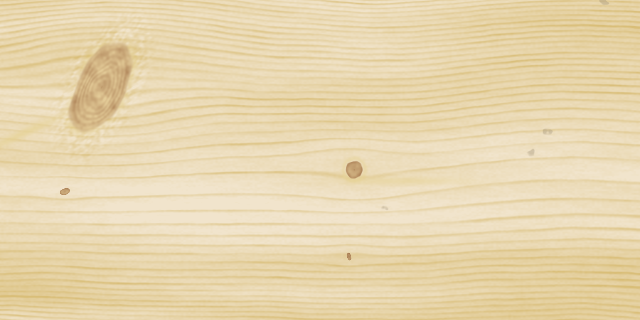
Write a Shadertoy shader that draws this texture.

```glsl
// Pale pine board with fine horizontal grain, one large oval knot and small knots.

const vec3 EARLYWOOD = vec3(0.937, 0.882, 0.772);
const vec3 LATEWOOD = vec3(0.862, 0.762, 0.510);
const vec3 KNOT_TAN = vec3(0.850, 0.740, 0.545);
const vec3 KNOT_BROWN = vec3(0.640, 0.460, 0.300);
const vec3 RESIN = vec3(0.900, 0.820, 0.560);
const vec3 SMUDGE = vec3(0.600, 0.540, 0.430);

const vec2 BIG_KNOT = vec2(0.318, 0.727);
const vec2 BIG_RADII = vec2(0.155, 0.074);
const float BIG_ANGLE = 1.09;
const vec2 SMALL_KNOT = vec2(1.107, 0.469);
const vec2 LEFT_PIN = vec2(0.203, 0.401);
const vec2 LOW_PIN = vec2(1.091, 0.198);

const float PITH_HEIGHT = 0.45;     // where the rings are widest
const float RING_DENSITY = 14.0;    // rings per canvas height at the pith
const float RING_CROWDING = 52.0;   // growth of density away from it
const float LINE_WIDTH = 0.0065;
const float LINE_STRENGTH = 0.50;
const float SHADE_STRENGTH = 0.20;  // slow darkening before each line
const float BAND_STRENGTH = 0.50;
const float FIBRE_STRENGTH = 0.15;
const float GRIT_STRENGTH = 0.14;
const int SMUDGE_COUNT = 4;

float hash(vec2 p) {
    vec3 q = fract(vec3(p.xyx) * 0.1031);
    q += dot(q, q.yzx + 33.33);
    return fract((q.x + q.y) * q.z);
}

float noise(vec2 p) {
    vec2 i = floor(p), f = fract(p);
    f = f * f * (3.0 - 2.0 * f);
    return mix(mix(hash(i), hash(i + vec2(1, 0)), f.x),
               mix(hash(i + vec2(0, 1)), hash(i + vec2(1, 1)), f.x), f.y);
}

// Noise centred on zero
float wobble(vec2 p) { return noise(p) - 0.5; }

// Vertical shift that makes the grain part around a knot
float part(vec2 p, vec2 centre, vec2 reach, float push) {
    vec2 q = (p - centre) / reach;
    return -push * (p.y - centre.y) * exp(-dot(q, q));
}

// Distance from a knot in units of its radii
float knotRadius(vec2 p, vec2 centre, vec2 radii, float angle) {
    vec2 q = p - centre;
    float c = cos(angle), s = sin(angle);
    q = vec2(c * q.x + s * q.y, c * q.y - s * q.x) / radii;
    return length(q) + 0.18 * wobble(q * 2.5 + 7.0);
}

// Growth rings inside a knot, with a brown rim and mottled wood
vec3 drawKnot(vec3 col, vec2 p, float r, float rings, float darkness) {
    float ring = 0.5 + 0.5 * cos(r * rings * 6.2832);
    float rim = smoothstep(0.60, 0.98, r);
    float heart = 1.0 - smoothstep(0.04, 0.16, r);
    float brown = darkness + 0.16 * ring + 0.36 * rim * noise(p * 22.0);
    brown += 0.30 * heart + 0.40 * wobble(p * 45.0) + 0.25 * wobble(p * 110.0);
    vec3 wood = mix(KNOT_TAN, KNOT_BROWN, clamp(brown, -0.2, 1.0));
    return mix(col, wood, 1.0 - smoothstep(0.9, 1.08, r));
}

// Tone of the grain: 0 is pale earlywood, 1 is dark latewood
float grainTone(vec2 p) {
    float v = p.y;
    v += part(p, BIG_KNOT, vec2(0.32, 0.21), 0.55);
    v += part(p, SMALL_KNOT, vec2(0.15, 0.08), 0.70);
    v += part(p, LEFT_PIN, vec2(0.07, 0.035), 0.60);
    v += part(p, LOW_PIN, vec2(0.07, 0.030), 0.60);
    v += 0.070 * wobble(p * vec2(1.7, 1.5) + 3.0);
    v += 0.008 * wobble(p * vec2(6.0, 7.0));
    v += 0.002 * wobble(p * vec2(24.0, 20.0));

    // Each ring darkens faintly, then ends in a thin line
    float d = v - PITH_HEIGHT;
    float ring = d * (RING_DENSITY + RING_CROWDING * abs(d));
    ring += 0.8 * noise(vec2(p.x * 0.3, v * 8.0)) + 40.0;
    float f = fract(ring), id = floor(ring);
    float density = RING_DENSITY + 2.0 * RING_CROWDING * abs(d);
    float w = clamp(max(LINE_WIDTH * density, fwidth(ring)), 0.08, 0.36);
    float fall = 1.0 - smoothstep(1.0 - w, 1.0, f);
    float line = smoothstep(1.0 - 2.2 * w, 1.0 - 0.8 * w, f) * fall;
    float strength = 0.25 + noise(vec2(p.x * 2.5, id * 5.3));
    strength *= 0.65 + 0.7 * noise(vec2(p.x * 16.0, id * 3.7));

    // Broad bands, darker towards both long edges
    float tone = 0.03 + 0.30 * smoothstep(0.10, 0.42, abs(d));
    tone += BAND_STRENGTH * wobble(vec2(p.x * 0.9, v * 11.0));
    tone += 0.30 * wobble(p * vec2(1.8, 3.5) + 5.0);
    tone += 0.20 * wobble(vec2(p.x * 2.5, v * 30.0));
    return tone + LINE_STRENGTH * strength * line + SHADE_STRENGTH * f * f * f * fall;
}

void mainImage(out vec4 fragColor, in vec2 fragCoord) {
    vec2 p = fragCoord / iResolution.y;
    float big = knotRadius(p, BIG_KNOT, BIG_RADII, BIG_ANGLE);
    float small = knotRadius(p, SMALL_KNOT, vec2(0.027), 0.0);

    // Grain, fibres and torn wood about the large knot
    float tone = grainTone(p);
    tone += FIBRE_STRENGTH * wobble(p * vec2(22.0, 150.0));
    tone += GRIT_STRENGTH * wobble(p * vec2(130.0, 190.0));
    float torn = smoothstep(0.9, 1.1, big) * (1.0 - smoothstep(1.1, 2.0, big));
    vec2 tear = vec2(p.x + 0.6 * p.y, p.y - 0.6 * p.x);
    tone += 0.75 * torn * wobble(tear * vec2(70.0, 120.0));
    vec3 col = mix(EARLYWOOD, LATEWOOD, clamp(tone, -0.10, 1.15));

    // Resin stains beside the knots
    vec2 tail = (p - SMALL_KNOT - vec2(0.16, -0.035)) / vec2(0.20, 0.012);
    vec2 streak = (p - vec2(0.07, 0.55 + 0.45 * p.x)) / vec2(0.12, 0.014);
    float stain = 0.45 * exp(-dot(tail, tail)) + 0.6 * exp(-dot(streak, streak));
    stain += 0.4 * exp(-pow((small - 1.3) / 0.25, 2.0));
    stain += 0.5 * noise(p * 25.0) * exp(-pow((big - 1.05) / 0.14, 2.0));
    col = mix(col, RESIN, min(stain, 0.8));

    // Scattered grey scuffs
    for (int i = 0; i < SMUDGE_COUNT; i++) {
        float k = float(i) + 1.0;
        vec2 c = vec2(1.1 + 0.9 * hash(vec2(k, 4.0)), hash(vec2(k, 9.0)));
        float r = length((p - c) / vec2(0.014, 0.010)) + 1.4 * wobble(p * 90.0);
        col = mix(col, SMUDGE, 0.35 * (1.0 - smoothstep(0.4, 1.1, r)));
    }

    // Knots
    float leftPin = knotRadius(p, LEFT_PIN, vec2(0.017, 0.010), 0.3);
    float lowPin = knotRadius(p, LOW_PIN, vec2(0.007, 0.012), 0.3);
    col = drawKnot(col, p, big, 7.0, 0.05);
    col = drawKnot(col, p, small, 1.0, 0.40);
    col = drawKnot(col, p, leftPin, 1.0, 0.45);
    col = drawKnot(col, p, lowPin, 1.0, 0.45);
    fragColor = vec4(col, 1.0);
}
```
